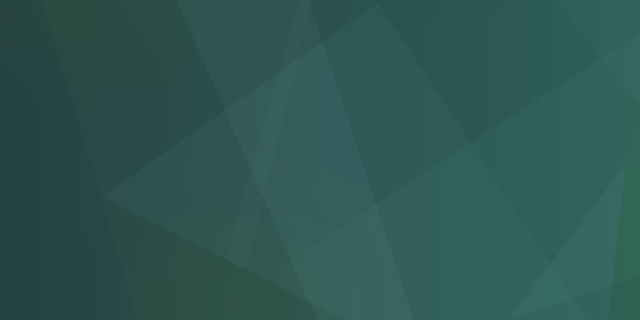
A Shadertoy shader for this background:

```glsl
// Overlapping translucent facets over a dark-to-light teal gradient.
// Each facet is an intersection of smooth half planes that adds a small
// tint, usually faded along one direction. Units: canvas height = 1.

// Coverage of the half plane to the left of the direction a -> b.
float leftOf(vec2 p, vec2 a, vec2 b) {
    vec2 d = normalize(b - a);
    vec2 q = p - a;
    float blur = 1.0 / iResolution.y;
    return smoothstep(-blur, blur, d.x * q.y - d.y * q.x);
}

void mainImage(out vec4 fragColor, in vec2 fragCoord) {
    vec2 p = fragCoord / iResolution.y;
    p.x *= 2.0 * iResolution.y / iResolution.x;

    // Base gradient, with olive warmth in the upper left and lower middle
    vec3 color = mix(vec3(0.142, 0.257, 0.266), vec3(0.185, 0.375, 0.350), p.x * 0.5);
    vec3 olive = vec3(0.014, 0.014, -0.018);
    color += olive * smoothstep(0.65, 1.0, p.y) * smoothstep(0.8, 0.0, p.x);
    color += olive * smoothstep(0.5, 0.0, length((p - vec2(0.75, 0.05)) * vec2(0.8, 1.0)));

    // Dark left strip ends at a slanted edge
    float strip = leftOf(p, vec2(0.13, 1.0), vec2(0.43, 0.0));
    color += vec3(0.012, 0.013, -0.004) * strip * smoothstep(1.3, 0.3, p.x);

    // Large central triangle
    vec2 tip = vec2(0.318, 0.385);
    vec2 apex = vec2(1.180, 0.990);
    float triangle = leftOf(p, apex, tip)
                   * leftOf(p, tip, vec2(1.081, 0.0))
                   * leftOf(p, vec2(1.836, 0.0), apex);
    color += vec3(0.018, 0.025, 0.031) * triangle * mix(1.0, 0.6, smoothstep(0.9, 1.7, p.x));

    // Wide leaning band and the thin sliver that crosses it
    float band = leftOf(p, vec2(0.552, 1.0), vec2(0.990, 0.0))
               * leftOf(p, vec2(1.294, 0.0), vec2(0.964, 1.0));
    color += vec3(0.022, 0.023, 0.025) * band;
    float sliver = leftOf(p, vec2(0.938, 1.0), vec2(0.703, 0.19))
                 * leftOf(p, vec2(0.770, 0.17), vec2(0.977, 1.0))
                 * leftOf(p, tip, vec2(1.081, 0.0));
    color += vec3(0.009, 0.011, 0.010) * sliver;

    // Light sheet below the long rising diagonal
    float sheet = leftOf(p, vec2(2.0, 0.896), vec2(0.833, 0.14));
    color += vec3(0.011, 0.018, 0.013) * sheet * smoothstep(0.75, 1.15, p.x);

    // Faint shade above the shallow upper edge
    float shade = leftOf(p, vec2(1.016, 0.87), vec2(1.72, 1.0));
    color += vec3(-0.004, -0.003, -0.007) * shade * smoothstep(0.9, 1.1, p.x);

    // Right side: corner facet, lower wedge, green margin and dark foot
    float corner = leftOf(p, vec2(1.732, 1.0), vec2(2.0, 0.674));
    color += vec3(0.010, 0.012, 0.015) * corner;
    float inner = leftOf(p, vec2(1.914, 0.115), vec2(2.0, 0.9));
    float wedge = leftOf(p, vec2(1.948, 0.48), vec2(1.589, 0.0)) * inner;
    color += vec3(0.018, 0.024, 0.022) * wedge;
    color += vec3(0.002, 0.008, -0.026) * (1.0 - inner) * smoothstep(0.9, 0.4, p.y);
    float foot = leftOf(p, vec2(2.0, 0.14), vec2(1.589, 0.0));
    color += vec3(-0.012, -0.020, -0.010) * foot;

    fragColor = vec4(color, 1.0);
}
```
